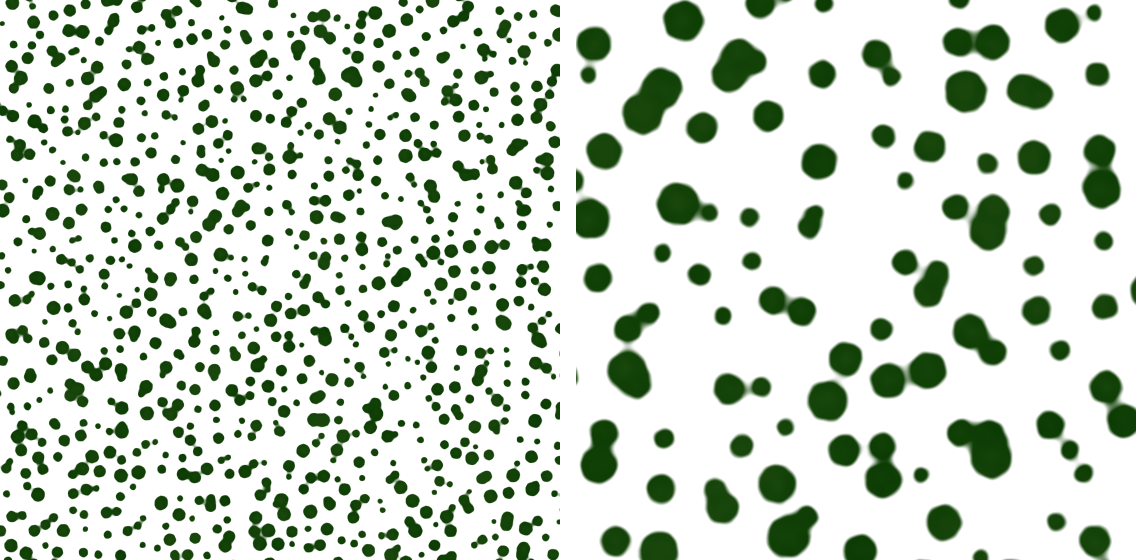
Left, the full canvas; right, a detail of the centre.
A WebGL 1 fragment shader for this pattern:

```glsl
precision highp float;

uniform vec2 u_resolution;

const float CELLS = 30.0;          // dots per canvas height
const float MIN_RADIUS = 0.0044;
const float MAX_RADIUS = 0.0126;
const float JITTER = 0.94;         // share of a cell a dot may wander in
const float BRIDGE = 0.0075;       // reach of the necks between neighbours
const float EDGE = 0.0014;         // half width of the soft outline

const vec3 PAPER = vec3(1.0);
const vec3 DEEP_GREEN = vec3(0.04, 0.23, 0.01);
const vec3 LEAF_GREEN = vec3(0.095, 0.275, 0.045);

vec3 hash3(vec2 p) {
  vec3 q = fract(vec3(p.xyx) * vec3(0.1031, 0.1030, 0.0973));
  q += dot(q, q.yxz + 33.33);
  return fract((q.xxy + q.yzz) * q.zyx);
}

float cornerSlope(vec2 corner, vec2 offset) {
  float angle = 6.28319 * hash3(corner + 71.0).x;
  return dot(vec2(cos(angle), sin(angle)), offset);
}

// Gradient noise, roughly -0.7 to 0.7
float gradientNoise(vec2 p) {
  vec2 i = floor(p);
  vec2 f = p - i;
  vec2 u = f * f * f * (f * (f * 6.0 - 15.0) + 10.0);
  vec2 e = vec2(1.0, 0.0);
  float low = mix(cornerSlope(i, f), cornerSlope(i + e, f - e), u.x);
  float high = mix(cornerSlope(i + e.yx, f - e.yx),
                   cornerSlope(i + e.xx, f - e.xx), u.x);
  return mix(low, high, u.y);
}

float smoothUnion(float a, float b, float reach) {
  float h = max(reach - abs(a - b), 0.0) / reach;
  return min(a, b) - 0.25 * h * h * reach;
}

// Signed distance to jittered dots that melt into their neighbours
float dotField(vec2 p, float cells) {
  vec2 home = floor(p * cells);
  float d = 1.0;
  for (int y = -1; y <= 1; y++) {
    for (int x = -1; x <= 1; x++) {
      vec2 cell = home + vec2(float(x), float(y));
      vec3 rnd = hash3(cell + 17.0);
      vec2 center = (cell + 0.5 + JITTER * (rnd.xy - 0.5)) / cells;
      float radius = mix(MIN_RADIUS, MAX_RADIUS, rnd.z);
      d = smoothUnion(d, length(p - center) - radius, BRIDGE);
    }
  }
  return d;
}

void main() {
  vec2 p = gl_FragCoord.xy / u_resolution.y;

  // Slightly uneven outlines
  float wobble = 0.0011 * gradientNoise(p * 130.0);
  float d = dotField(p, CELLS) + wobble;

  // Broad drift of tone, a fine grain, and lighter middles
  float tone = 0.55 + 0.9 * gradientNoise(p * 11.0)
             + 0.35 * gradientNoise(p * 90.0)
             + 0.3 * smoothstep(0.003, 0.012, -d);
  vec3 ink = mix(DEEP_GREEN, LEAF_GREEN, clamp(tone, 0.0, 1.0));

  float cover = 1.0 - smoothstep(-EDGE, EDGE, d);
  gl_FragColor = vec4(mix(PAPER, ink, cover), 1.0);
}
```
